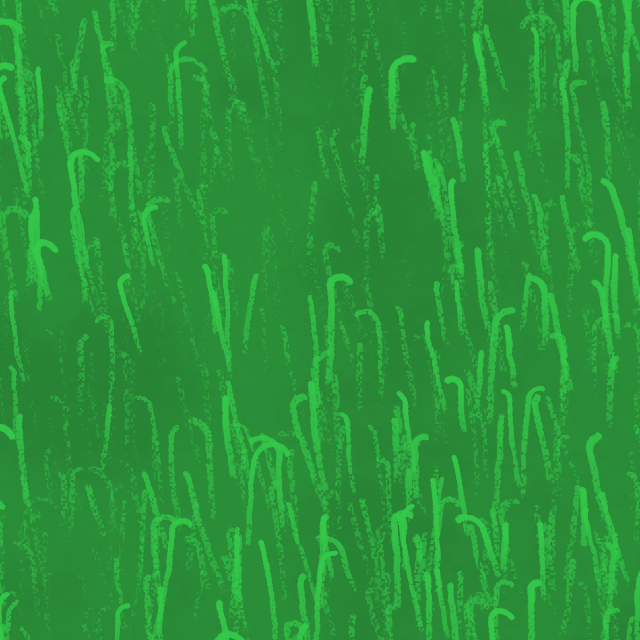
This texture is drawn by a WebGL 1 fragment shader. Its source:

```glsl
precision highp float;
// Meadow of grainy chalk grass blades over a softly mottled green ground.
// Each layer is a jittered grid with one blade per cell: a leaning stalk that
// runs into an arc at its tip, broken up by fine grain where it is faint.
uniform vec2 u_resolution;

const vec3 GROUND_DARK = vec3(0.155, 0.515, 0.207);
const vec3 GROUND_LIGHT = vec3(0.164, 0.557, 0.220);
const vec3 BLADE_COLOR = vec3(0.202, 0.790, 0.290);
const int LAYERS = 8;
const vec2 CELL = vec2(0.10, 0.20);
const vec2 LENGTH_RANGE = vec2(0.07, 0.195);
const vec2 HALF_WIDTH_RANGE = vec2(0.0052, 0.0078);
const vec2 HOOK_RADIUS_RANGE = vec2(0.012, 0.028);
const vec2 STRENGTH_RANGE = vec2(0.43, 0.92);
const float MAX_HOOK_ANGLE = 2.9;
const float MEAN_LEAN = 0.09;
const float LEAN_SPREAD = 0.42;
const float BEND_SPREAD = 1.4;
const float GRAIN_FREQUENCY = 310.0;
const float GRAIN_BITE = 0.72;

float hash(vec2 p) {
  vec3 q = fract(vec3(p.xyx) * 0.1031);
  q += dot(q, q.yzx + 33.33);
  return fract((q.x + q.y) * q.z);
}

vec4 hash4(vec2 p) {
  return vec4(hash(p), hash(p + 17.3), hash(p + 41.7), hash(p + 73.1));
}

float noise(vec2 p) {
  vec2 i = floor(p), f = fract(p);
  f = f * f * (3.0 - 2.0 * f);
  return mix(mix(hash(i), hash(i + vec2(1.0, 0.0)), f.x),
             mix(hash(i + vec2(0.0, 1.0)), hash(i + vec2(1.0, 1.0)), f.x), f.y);
}

float fbm(vec2 p) {
  float sum = 0.0, amplitude = 0.5;
  for (int i = 0; i < 4; i++) {
    sum += amplitude * noise(p);
    p = p * 2.1 + 19.7;
    amplitude *= 0.5;
  }
  return sum / 0.9375;
}

// Distance to a stalk hanging below the origin and an arc curling to the right.
float hookDistance(vec2 p, float radius, float endAngle) {
  vec2 q = p - vec2(radius, 0.0);
  vec2 tip = radius * vec2(-cos(endAngle), sin(endAngle));
  float toTip = length(q - tip);
  if (q.y <= 0.0) return min(abs(p.x), toTip);
  float angle = atan(q.y, -q.x);
  return angle < endAngle ? abs(length(q) - radius) : toTip;
}

// Chalk density of the blade that belongs to one cell.
float bladeDensity(vec2 uv, vec2 cell, vec2 seed) {
  vec4 place = hash4(cell + seed);
  vec4 shape = hash4(cell + seed + 211.0);
  vec4 touch = hash4(cell + seed + 467.0);
  vec2 root = (cell + place.xy) * CELL;
  vec2 p = uv - root;

  float bladeLength = mix(LENGTH_RANGE.x, LENGTH_RANGE.y, place.z);
  float lean = MEAN_LEAN + LEAN_SPREAD * (shape.x + shape.y - 1.0) * 0.7;
  float below = min(p.y, 0.0);
  p.x += lean * p.y - BEND_SPREAD * (place.w - 0.5) * below * below;
  p.x *= shape.z < 0.4 ? -1.0 : 1.0;

  float radius = mix(HOOK_RADIUS_RANGE.x, HOOK_RADIUS_RANGE.y, touch.x);
  float endAngle = 0.1 + (MAX_HOOK_ANGLE - 0.1) * pow(shape.w, 3.0);
  float halfWidth = mix(HALF_WIDTH_RANGE.x, HALF_WIDTH_RANGE.y, touch.y);
  float d = hookDistance(p, radius, endAngle);

  float body = smoothstep(halfWidth * 1.15, halfWidth * 0.45, d);
  float along = -below / bladeLength;
  float fade = mix(1.0, 0.62, along) * smoothstep(1.0, 0.86, along);
  float strength = mix(STRENGTH_RANGE.x, STRENGTH_RANGE.y, pow(touch.z, 1.6));
  float clump = 0.65 + 0.5 * smoothstep(0.2, 0.6, noise(root * 6.0 + 5.0));
  return body * fade * min(strength * clump, 0.95);
}

void main() {
  vec2 uv = gl_FragCoord.xy / u_resolution.y;

  // Ground with broad, soft blotches
  float blotch = smoothstep(0.25, 0.75, fbm(uv * 5.0 + 3.0));
  vec3 color = mix(GROUND_DARK, GROUND_LIGHT, blotch);
  color *= 1.0 + 0.02 * (noise(uv * 90.0) - 0.5);

  // Slightly unsteady hand
  vec2 wobble = vec2(noise(uv * 45.0), noise(uv * 45.0 + 50.0)) - 0.5;
  vec2 drawn = uv + 0.003 * wobble;

  // Blades, layer over layer
  for (int layer = 0; layer < LAYERS; layer++) {
    vec2 seed = vec2(float(layer) * 37.0 + 100.0, float(layer) * 59.0 + 100.0);
    vec2 shift = CELL * vec2(hash(seed), hash(seed + 7.0));
    vec2 home = floor((drawn + shift) / CELL);
    float grain = noise(uv * GRAIN_FREQUENCY + seed);
    for (int y = -1; y <= 1; y++) {
      for (int x = -1; x <= 1; x++) {
        vec2 cell = home + vec2(float(x), float(y));
        float density = bladeDensity(drawn + shift, cell, seed);
        float bite = grain * GRAIN_BITE;
        float alpha = density * smoothstep(bite, bite + 0.35, density * 1.1);
        color = mix(color, BLADE_COLOR, alpha);
      }
    }
  }
  gl_FragColor = vec4(color, 1.0);
}
```
